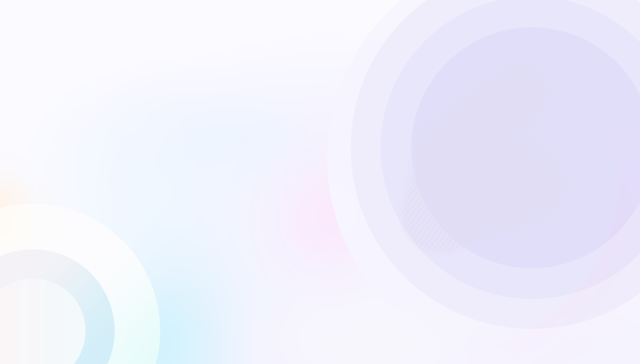
A Shadertoy shader for this background:

```glsl
vec2 gradientAt(vec2 cell) {
    float angle = 6.2832 * fract(sin(dot(cell, vec2(127.1, 311.7))) * 43758.5);
    return vec2(cos(angle), sin(angle));
}

float gradientNoise(vec2 p) {
    vec2 i = floor(p), f = fract(p);
    vec2 u = f * f * f * (f * (f * 6.0 - 15.0) + 10.0);
    vec2 e = vec2(0.0, 1.0);
    float low = mix(dot(gradientAt(i), f), dot(gradientAt(i + e.yx), f - e.yx), u.x);
    float high = mix(dot(gradientAt(i + e), f - e), dot(gradientAt(i + 1.0), f - 1.0), u.x);
    return mix(low, high, u.y);
}

float glow(vec2 p, vec2 center, vec2 size) {
    vec2 q = (p - center) / size;
    return exp(-dot(q, q));
}

float disc(vec2 p, vec2 center, float radius) {
    float edge = 0.75 / iResolution.y;
    return 1.0 - smoothstep(-edge, edge, length(p - center) - radius);
}

float capsule(vec2 p, vec2 a, vec2 b, float radius) {
    vec2 pa = p - a, ba = b - a;
    return length(pa - ba * clamp(dot(pa, ba) / dot(ba, ba), 0.0, 1.0)) - radius;
}

float smoothMin(float a, float b, float k) {
    float h = clamp(0.5 + 0.5 * (b - a) / k, 0.0, 1.0);
    return mix(b, a, h) - k * h * (1.0 - h);
}

// Pale wash with soft coloured glows
vec3 backdrop(vec2 p) {
    vec2 w = p + 0.04 * vec2(gradientNoise(p * 4.0), gradientNoise(p * 4.0 + 17.0));
    float lower = 1.0 - smoothstep(0.5, 0.88, w.y - 0.1 * w.x);
    vec3 color = mix(vec3(0.982, 0.981, 1.0), vec3(0.958, 0.955, 0.998), lower * smoothstep(0.1, 0.6, w.x));
    color = mix(color, vec3(0.925, 0.957, 1.0), 0.75 * glow(w, vec2(0.63, 0.61), vec2(0.22, 0.11)));
    color = mix(color, vec3(0.935, 0.97, 1.0), 0.75 * glow(w, vec2(0.42, 0.45), vec2(0.25, 0.22)));
    color = mix(color, vec3(0.82, 0.95, 0.99), 0.95 * glow(w, vec2(0.45, 0.06), vec2(0.17, 0.21)));
    color = mix(color, vec3(0.985, 0.915, 0.99), glow(w, vec2(0.91, 0.43), vec2(0.13, 0.17)));
    color = mix(color, vec3(0.978, 0.968, 0.99), 0.8 * glow(w, vec2(1.02, 0.06), vec2(0.25, 0.14)));
    return mix(color, vec3(1.0, 0.955, 0.915), 0.9 * glow(w, vec2(-0.01, 0.43), vec2(0.1, 0.09)));
}

// Faint diagonal lines inside a rounded blob
float hatch(vec2 p) {
    float upper = capsule(p, vec2(1.43, 0.75), vec2(1.22, 0.6), 0.09);
    float lower = capsule(p, vec2(1.45, 0.49), vec2(1.21, 0.41), 0.115);
    float blob = smoothMin(upper, lower, 0.14);
    float lines = 0.5 + 0.5 * cos(6.2832 * 85.0 * dot(p, vec2(0.8, -0.6)));
    return (0.4 + 0.6 * lines) * (1.0 - smoothstep(-0.025, 0.008, blob));
}

// Large lavender rings at the upper right
vec3 lavenderRings(vec3 color, vec2 p) {
    vec2 center = vec2(1.461, 0.594);
    float fade = smoothstep(0.04, 0.2, p.y);
    color = mix(color, vec3(0.966, 0.962, 0.999), 0.95 * fade * disc(p, vec2(1.463, 0.566), 0.564));
    color = mix(color, vec3(0.937, 0.931, 0.988), disc(p, center, 0.498));
    color = mix(color, vec3(0.91, 0.902, 0.982), disc(p, center, 0.4155));
    color = mix(color, vec3(0.884, 0.872, 0.981), disc(p, center, 0.331));
    color = mix(color, vec3(0.875, 0.86, 0.945), 0.6 * hatch(p));

    // Pink crescent crossing the lower right
    float crescent = length(p - vec2(1.23, 0.51)) - 0.47;
    float band = smoothstep(-0.008, 0.008, crescent) * exp(-max(crescent, 0.0) * 9.0);
    float reach = smoothstep(1.2, 1.45, p.x) * (1.0 - smoothstep(0.4, 0.68, p.y));
    return color + vec3(0.009, -0.014, -0.004) * band * reach;
}

// Small pearly rings at the lower left
vec3 pearlRings(vec3 color, vec2 p) {
    vec2 center = vec2(0.091, 0.091);
    float mint = smoothstep(0.5, -0.05, 0.0) + smoothstep(-0.05, 0.55, p.x - p.y);
    mint = clamp(mint, 0.0, 1.0);
    vec3 outer = mix(vec3(0.99, 0.991, 0.995), vec3(0.91, 0.99, 0.98), smoothstep(0.0, 0.45, p.x - p.y));
    vec3 middle = mix(vec3(0.955, 0.95, 0.968), vec3(0.83, 0.935, 0.975), smoothstep(-0.2, 0.25, p.x - p.y));
    vec3 inner = mix(vec3(0.98, 0.965, 0.973), vec3(0.955, 0.975, 0.985), smoothstep(0.0, 0.2, p.x));
    outer = mix(outer, vec3(1.0, 0.985, 0.955), 0.7 * glow(p, vec2(0.0, 0.38), vec2(0.09)));
    color = mix(color, outer, 0.92 * disc(p, center, 0.349));
    color = mix(color, middle, disc(p, center, 0.224));
    return mix(color, inner, disc(p, center, 0.144));
}

void mainImage(out vec4 fragColor, in vec2 fragCoord) {
    vec2 p = fragCoord / iResolution.y;
    vec3 color = pearlRings(lavenderRings(backdrop(p), p), p);
    fragColor = vec4(color, 1.0);
}
```
